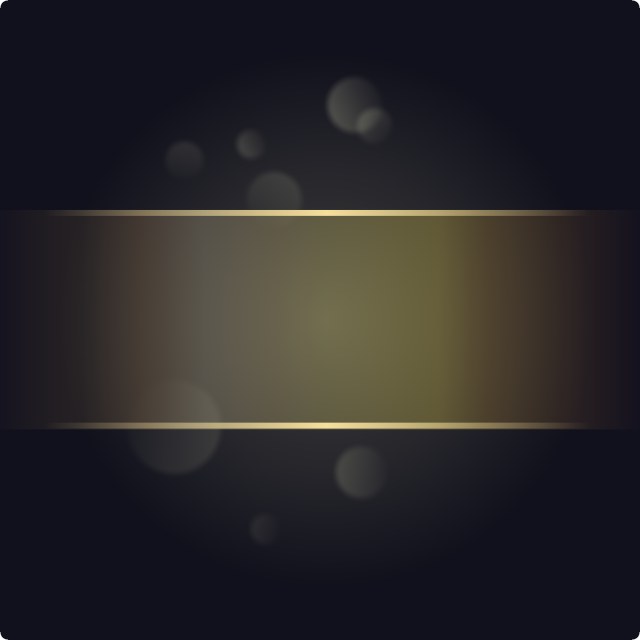
A Shadertoy shader for this background:

```glsl
// Dark card with a warm halo, a golden band between two shining rules, and soft bokeh discs.

const vec3 NIGHT = vec3(0.066, 0.066, 0.112);
const vec3 HALO_COLOR = vec3(0.188, 0.188, 0.130);
const vec3 GOLD = vec3(0.965, 0.875, 0.615);
const vec3 BOKEH_COLOR = vec3(1.0, 1.0, 0.76);
const vec3 PAGE = vec3(1.0);

const vec2 HALO_CENTER = vec2(0.510, 0.500);
const float HALO_RADIUS = 0.42;
const vec2 BAND_Y = vec2(0.329, 0.672);        // bottom, top
const vec2 RULE_Y = vec2(0.3350, 0.6673);      // centre lines
const float RULE_HALF_HEIGHT = 0.0046;
const vec3 RULE_X = vec3(0.070, 0.510, 0.922); // start, peak, end
const float CORNER_RADIUS = 0.012;
const float BOKEH_BLUR = 0.008;

// Band light: rgb added at position w along x
const int STOPS = 11;
const vec4 BAND_STOPS[STOPS] = vec4[STOPS](
    vec4(0.018, 0.010, 0.012, 0.000), vec4(0.064, 0.050, 0.020, 0.080),
    vec4(0.080, 0.064, 0.028, 0.130), vec4(0.155, 0.116, 0.055, 0.220),
    vec4(0.188, 0.172, 0.118, 0.320), vec4(0.188, 0.165, 0.084, 0.430),
    vec4(0.194, 0.178, 0.066, 0.510), vec4(0.227, 0.197, 0.040, 0.685),
    vec4(0.176, 0.130, 0.022, 0.755), vec4(0.098, 0.064, 0.020, 0.890),
    vec4(0.012, 0.004, 0.008, 1.000));

// Discs: centre, radius, strength; and the angle of the lit side
const int DISCS = 8;
const vec4 BOKEH[DISCS] = vec4[DISCS](
    vec4(0.555, 0.836, 0.043, 0.20), vec4(0.586, 0.803, 0.027, 0.14),
    vec4(0.393, 0.775, 0.022, 0.15), vec4(0.288, 0.749, 0.029, 0.09),
    vec4(0.428, 0.688, 0.043, 0.10), vec4(0.272, 0.333, 0.073, 0.09),
    vec4(0.565, 0.262, 0.040, 0.14), vec4(0.415, 0.173, 0.023, 0.07));
const float LIT_ANGLE[DISCS] = float[DISCS](3.4, 2.4, 3.5, 1.6, 1.2, -0.6, 3.3, 3.1);

// Smooth-edged coverage of a signed distance
float coverage(float dist, float pixel) {
    return clamp(0.5 - dist / pixel, 0.0, 1.0);
}

vec3 bandLight(float x) {
    vec3 light = BAND_STOPS[0].rgb;
    for (int i = 1; i < STOPS; i++) {
        float start = BAND_STOPS[i - 1].w;
        float t = clamp((x - start) / (BAND_STOPS[i].w - start), 0.0, 1.0);
        light = mix(light, BAND_STOPS[i].rgb, t);
    }
    return light;
}

float bokehLight(vec2 uv) {
    float light = 0.0;
    for (int i = 0; i < DISCS; i++) {
        vec4 disc = BOKEH[i];
        vec2 offset = uv - disc.xy;
        vec2 litSide = vec2(cos(LIT_ANGLE[i]), sin(LIT_ANGLE[i]));
        float shade = clamp(0.55 + 0.45 * dot(offset, litSide) / disc.z, 0.0, 1.0);
        float edge = 1.0 - smoothstep(-BOKEH_BLUR, BOKEH_BLUR, length(offset) - disc.z);
        light += disc.w * shade * edge;
    }
    return light;
}

float roundedCard(vec2 uv) {
    vec2 q = abs(uv - 0.5) - 0.5 + CORNER_RADIUS;
    return length(max(q, 0.0)) + min(max(q.x, q.y), 0.0) - CORNER_RADIUS;
}

void mainImage(out vec4 fragColor, in vec2 fragCoord) {
    vec2 uv = fragCoord / iResolution.xy;
    float pixel = 1.0 / iResolution.y;

    // Night and halo
    float halo = max(1.0 - length(uv - HALO_CENTER) / HALO_RADIUS, 0.0);
    vec3 color = NIGHT + HALO_COLOR * halo;

    // Band, dimming the discs that pass beneath it
    float bandDist = max(BAND_Y.x - uv.y, uv.y - BAND_Y.y);
    float band = coverage(bandDist, pixel);
    color += bandLight(uv.x) * band;
    color += BOKEH_COLOR * bokehLight(uv) * mix(1.0, 0.6, band);

    // Gold rules, brightest at the peak
    float shine = min((uv.x - RULE_X.x) / (RULE_X.y - RULE_X.x),
                      (RULE_X.z - uv.x) / (RULE_X.z - RULE_X.y));
    float ruleDist = min(abs(uv.y - RULE_Y.x), abs(uv.y - RULE_Y.y)) - RULE_HALF_HEIGHT;
    color = mix(color, GOLD, clamp(shine, 0.0, 1.0) * coverage(ruleDist, pixel));

    // Rounded card corners
    float outside = 1.0 - coverage(roundedCard(uv) + 0.5 * pixel, pixel);
    outside *= step(0.5 - CORNER_RADIUS, min(abs(uv.x - 0.5), abs(uv.y - 0.5)));
    fragColor = vec4(mix(color, PAGE, outside), 1.0);
}
```
